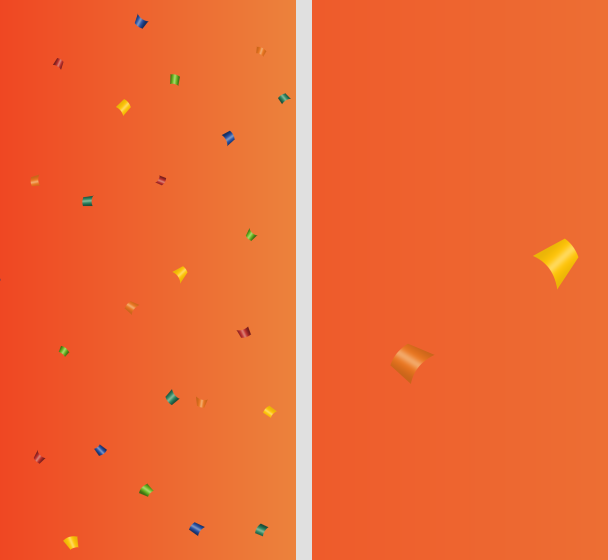
Left: the whole. Right: its middle third, enlarged.
Give the GLSL for this background, as a Shadertoy shader.

```glsl
// Sparse glossy confetti scattered over a red to orange horizontal gradient.
#define LEFT_COLOR vec3(0.938, 0.278, 0.135)
#define RIGHT_COLOR vec3(0.925, 0.510, 0.235)
#define PIECE_COUNT 25
#define MIN_SIZE 0.013
#define MAX_SIZE 0.021
#define JITTER 0.13
#define BEND 0.22
#define TAPER 0.30
#define SEED 3.0

float hash(float n) {
    return fract(sin(n * 12.9898 + SEED * 78.233) * 43758.5453);
}

mat2 rotation(float angle) {
    float c = cos(angle), s = sin(angle);
    return mat2(c, -s, s, c);
}

vec3 paperColor(int i) {
    vec3 palette[6] = vec3[6](
        vec3(0.15, 0.32, 0.66),   // blue
        vec3(1.00, 0.77, 0.03),   // yellow
        vec3(0.18, 0.53, 0.39),   // teal
        vec3(0.42, 0.74, 0.13),   // lime
        vec3(0.76, 0.19, 0.18),   // red
        vec3(0.92, 0.46, 0.12));  // orange
    return palette[i % 6];
}

// Bent, tapered rectangle; q is in units of the piece's half width.
float pieceDistance(vec2 q, float taper, float halfHeight) {
    q.y += BEND * q.x * q.x + 0.12 * q.x;
    float halfWidth = 1.0 + taper * q.y;
    return max(abs(q.x) - halfWidth, abs(q.y) - halfHeight);
}

// Rolled paper: dark rims with a pale streak near the middle.
vec3 rolledPaper(vec3 base, float u, float streakPos) {
    float rim = smoothstep(0.25, 1.1, abs(u - streakPos));
    float streak = exp(-12.0 * (u - streakPos) * (u - streakPos));
    float darkening = mix(0.42, 0.08, smoothstep(0.7, 1.0, base.r));
    vec3 color = base * (1.0 - darkening * rim);
    return mix(color, vec3(1.0, 0.97, 0.86), 0.38 * streak);
}

void mainImage(out vec4 fragColor, in vec2 fragCoord) {
    // The canvas is one unit wide.
    vec2 p = fragCoord / iResolution.x;
    float height = iResolution.y / iResolution.x;
    float pixel = 1.0 / iResolution.x;

    vec3 color = mix(LEFT_COLOR, RIGHT_COLOR, p.x);

    for (int i = 0; i < PIECE_COUNT; i++) {
        float id = float(i) + 1.0;

        // Evenly spread lattice, loosened by random offsets
        vec2 center = vec2(fract(id * 0.618034), (id - 0.5) / float(PIECE_COUNT));
        center += JITTER * (vec2(hash(id), hash(id + 40.0)) - 0.5);
        center.y *= height;

        // Random size, direction and proportions
        float size = mix(MIN_SIZE, MAX_SIZE, hash(id + 80.0));
        float angle = 6.28318 * hash(id + 120.0);
        float taper = TAPER * (2.0 * hash(id + 160.0) - 1.0);
        float halfHeight = mix(0.72, 1.1, hash(id + 200.0));
        vec2 q = rotation(angle) * (p - center) / size;

        // Smoothed coverage and shading
        float d = pieceDistance(q, taper, halfHeight) * size;
        float cover = 1.0 - smoothstep(-0.7 * pixel, 0.7 * pixel, d);
        float streakPos = 0.5 * (hash(id + 240.0) - 0.5);
        color = mix(color, rolledPaper(paperColor(i), q.x, streakPos), cover);
    }

    fragColor = vec4(color, 1.0);
}
```
